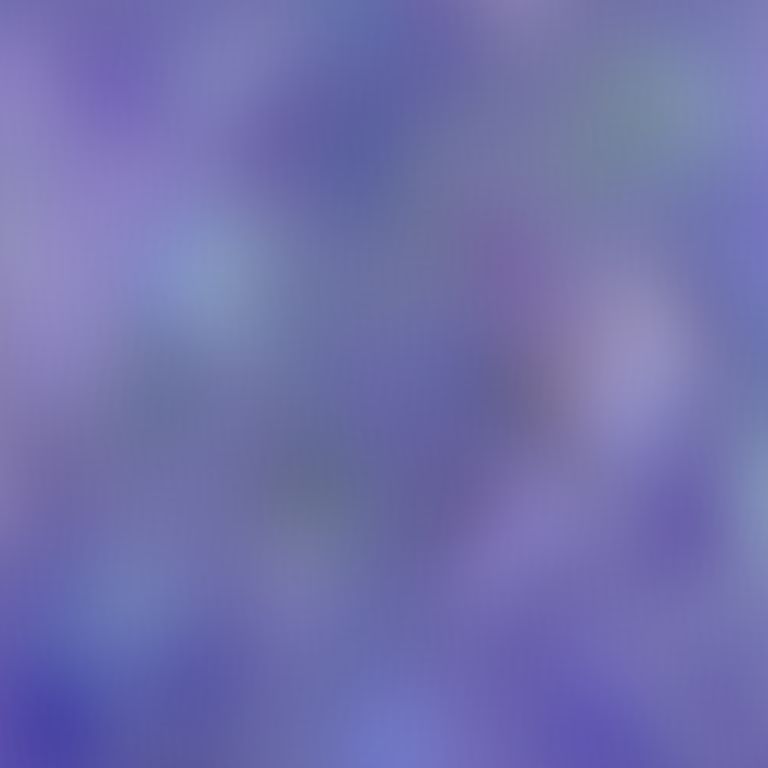
This texture is drawn by a WebGL 2 fragment shader. Its source:

```glsl
#version 300 es
precision highp float;
// Heavily blurred violet-blue haze: soft pale, dusky and greyish patches.
// Two layers of cellular noise, each cell holding one Gaussian spot, steer
// lightness, greyness and tint around a base colour.

#define BASE_COLOR vec3(0.453, 0.447, 0.673)
#define LIGHT_SHIFT vec3(0.050, 0.055, 0.037)
#define GREY_SHIFT vec3(0.007, 0.013, -0.023)
#define TINT_SHIFT vec3(0.017, -0.010, -0.002)
#define BROAD_CELLS vec2(3.6, 3.0)
#define FINE_CELLS vec2(7.6, 6.0)
#define SPOT_SIGMA 0.46
#define FINE_SHARE 0.76
#define WARP_AMOUNT 0.018
#define WEAVE_AMOUNT 0.0022

uniform vec2 u_resolution;
out vec4 fragColor;

vec3 hash3(vec2 p) {
    vec3 q = fract(p.xyx * vec3(0.1031, 0.1030, 0.0973));
    q += dot(q, q.yxz + 33.33);
    return fract((q.xxy + q.yzz) * q.zyx);
}

// Sum of signed Gaussian spots, one per cell, scaled to about unit deviation.
vec3 spotNoise(vec2 p, float seed) {
    vec2 home = floor(p);
    vec3 total = vec3(0.0);
    for (int y = -2; y <= 2; y++) {
        for (int x = -2; x <= 2; x++) {
            vec2 cell = home + vec2(x, y);
            vec2 toSpot = cell + hash3(cell + seed).xy - p;
            vec3 weight = hash3(cell + seed + 57.0) * 2.0 - 1.0;
            float falloff = dot(toSpot, toSpot) / (2.0 * SPOT_SIGMA * SPOT_SIGMA);
            total += weight * exp(-falloff);
        }
    }
    return total / (SPOT_SIGMA * 1.023);
}

// Layered sines bend the spots out of round.
vec2 warp(vec2 uv) {
    vec2 bend = sin(uv.yx * vec2(11.0, 9.0) + vec2(0.7, 2.1));
    bend += 0.5 * sin(uv.yx * vec2(23.0, 19.0) + uv * 8.0 + vec2(4.0, 1.3));
    return uv + WARP_AMOUNT * bend;
}

// Barely visible upright and level streaks.
float weave(vec2 uv) {
    float upright = sin(uv.x * 390.0 + 2.0 * sin(uv.y * 31.0));
    float level = sin(uv.y * 430.0 + 2.0 * sin(uv.x * 27.0));
    return upright * sin(uv.y * 43.0 + uv.x * 17.0) + 0.6 * level * sin(uv.x * 37.0);
}

void main() {
    vec2 uv = gl_FragCoord.xy / u_resolution;
    vec2 bent = warp(uv);

    // Channels hold lightness, greyness and tint.
    vec3 broad = spotNoise(bent * BROAD_CELLS, 11.0);
    vec3 fine = spotNoise(bent * FINE_CELLS, 143.0);
    vec3 haze = broad * sqrt(1.0 - FINE_SHARE * FINE_SHARE) + fine * FINE_SHARE;

    // The upper edge is a little darker and more violet.
    float topShade = smoothstep(0.75, 1.0, uv.y);
    haze += topShade * vec3(-0.7, -0.3, 0.3);

    vec3 color = BASE_COLOR + haze.x * LIGHT_SHIFT
               + haze.y * GREY_SHIFT + haze.z * TINT_SHIFT;
    color += WEAVE_AMOUNT * weave(uv);
    fragColor = vec4(clamp(color, 0.0, 1.0), 1.0);
}
```
